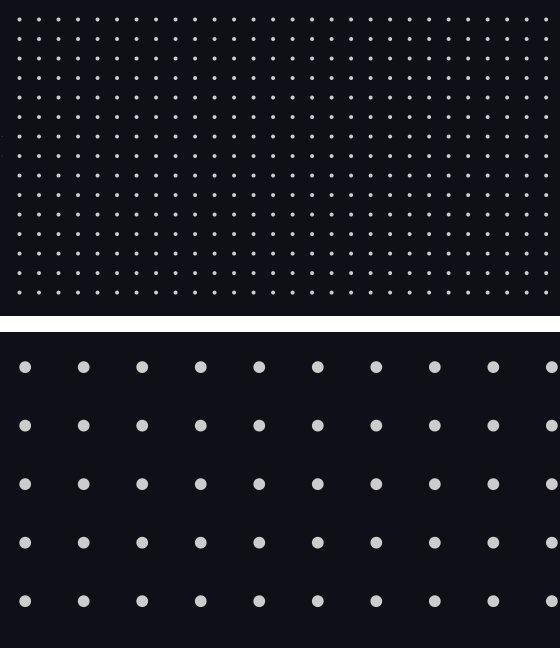
Top: the whole. Bottom: its middle third, enlarged.
A Shadertoy shader for this pattern:

```glsl
// Regular grid of small pale grey dots on a near-black blue ground
#define CELLS_DOWN 16.2
#define COLUMNS 28.0
#define ROWS 15.0
#define DOT_RADIUS 0.1
#define SPECK_RADIUS 0.025
#define SPECK_STRENGTH 0.25
#define GROUND_COLOR vec3(0.06, 0.06, 0.09)
#define DOT_COLOR vec3(0.80)

// Antialiased coverage of a disc; pixel is the pixel size in cells
float disc(vec2 p, float radius, float pixel) {
    return clamp(0.5 - (length(p) - radius) / pixel, 0.0, 1.0);
}

void mainImage(out vec4 fragColor, in vec2 fragCoord) {
    // Square cells counted from the upper left corner
    float pixel = CELLS_DOWN / iResolution.y;
    vec2 grid = vec2(fragCoord.x, iResolution.y - fragCoord.y) * pixel;
    vec2 id = floor(grid + 0.5);
    vec2 local = grid - id;

    // Dots sit on the inner grid crossings, leaving a bare margin
    bool inside = all(greaterThanEqual(id, vec2(1.0)))
               && all(lessThanEqual(id, vec2(COLUMNS, ROWS)));
    float dots = inside ? disc(local, DOT_RADIUS, pixel) : 0.0;

    // Faint specks on the left margin, beside the two middle rows
    bool middleEdge = id.x < 0.5 && abs(id.y - 0.5 * ROWS) < 1.0;
    float specks = middleEdge
        ? SPECK_STRENGTH * disc(local - vec2(DOT_RADIUS, 0.0), SPECK_RADIUS, pixel)
        : 0.0;

    fragColor = vec4(mix(GROUND_COLOR, DOT_COLOR, max(dots, specks)), 1.0);
}
```
